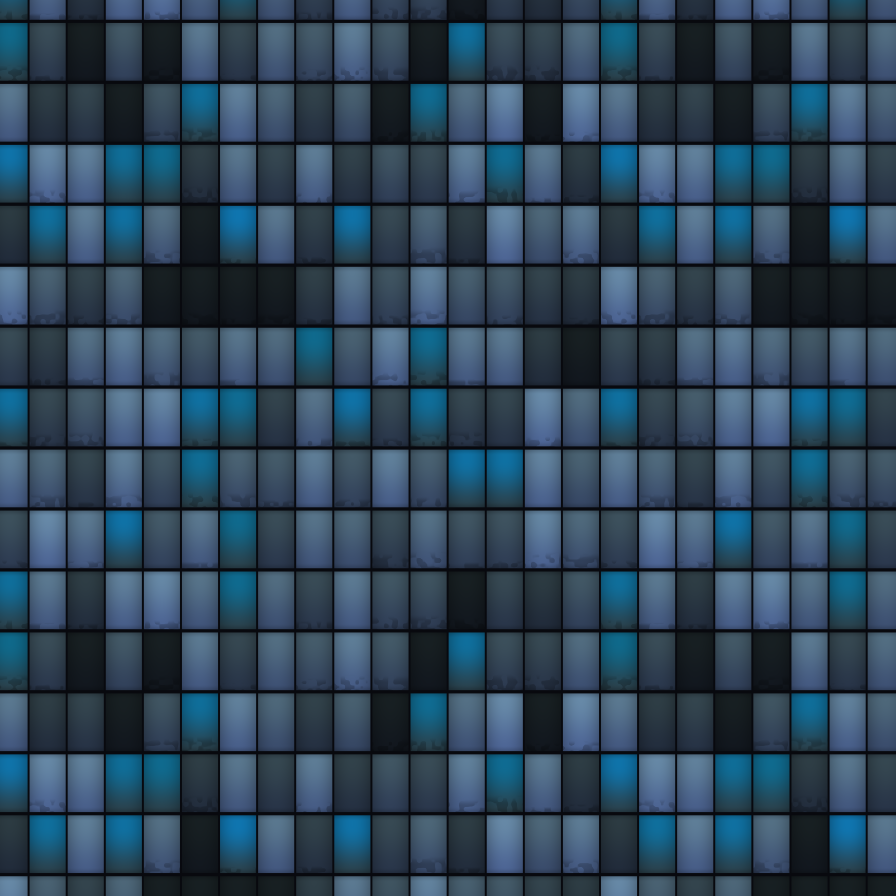
Write a WebGL 2 fragment shader that draws this pattern.

```glsl
#version 300 es
precision highp float;

uniform vec2 u_resolution;
out vec4 outColor;

// Integer hash of a lattice point and a channel, from 0 to 1
float hash(vec2 p, int channel) {
    uvec3 q = uvec3(ivec3(ivec2(p), channel) + 64);
    uint h = q.x * 1597334677u ^ q.y * 3812015801u ^ q.z * 2798796415u;
    h = (h ^ (h >> 15)) * 2246822519u;
    h = (h ^ (h >> 13)) * 3266489917u;
    return float((h ^ (h >> 16)) >> 8) / 16777216.0;
}

float valueNoise(vec2 p) {
    vec2 i = floor(p), f = fract(p);
    f = f * f * (3.0 - 2.0 * f);
    float low = mix(hash(i, 7), hash(i + vec2(1, 0), 7), f.x);
    float high = mix(hash(i + vec2(0, 1), 7), hash(i + vec2(1, 1), 7), f.x);
    return mix(low, high, f.y);
}

// Unlit glass: grey blue above, bluer below, with a tone for each pane
vec3 plainGlass(vec2 id, float height) {
    float pick = hash(id, 1);
    float tone = pick < 0.08 ? 0.23 : mix(0.38, 1.04, pick);
    vec3 tint = mix(vec3(0.29, 0.38, 0.56), vec3(0.39, 0.52, 0.63), smoothstep(0.0, 0.9, height));
    // Darker panes lose some of their blue
    return tint * tone * mix(vec3(1.04, 1.04, 0.9), vec3(1), tone);
}

// Lit glass: saturated blue that fades towards the sill
vec3 litGlass(vec2 id, float height) {
    vec3 glow = mix(vec3(0.06, 0.41, 0.54), vec3(0.06, 0.46, 0.69), hash(id, 2));
    return mix(vec3(0.17, 0.25, 0.29), glow, smoothstep(-0.05, 0.8, height));
}

// Faint clumps of dirt along the bottom of some panes
float grime(vec2 id, vec2 f) {
    float clumps = valueNoise(f * vec2(8, 13) + id * 17.0);
    float reach = 0.12 + 0.2 * hash(id, 4);
    float mask = smoothstep(0.42, 0.62, clumps) * (1.0 - smoothstep(reach * 0.5, reach, f.y));
    return mask * step(0.45, hash(id, 5));
}

void main() {
    vec2 uv = gl_FragCoord.xy / u_resolution.y;

    // Square tile of 16 by 10 panes
    vec2 gridScale = 1.47 * vec2(16, 10);
    vec2 grid = uv * gridScale - vec2(0.75, 0.35);
    vec2 id = mod(floor(grid), vec2(16, 10));
    vec2 f = fract(grid);

    vec3 color = hash(id, 3) < 0.16 ? litGlass(id, f.y) : plainGlass(id, f.y);

    // Soft shading towards the pane edges
    float across = abs(2.0 * f.x - 1.0);
    color *= 1.0 - 0.24 * across * across;
    color *= 0.8 + 0.2 * smoothstep(0.0, 0.12, min(f.y, 1.0 - f.y));
    color *= 1.0 - 0.2 * grime(id, f);

    // Dark frame, thicker between rows than between columns
    vec2 edge = min(f, 1.0 - f) / gridScale;
    float pixel = 1.0 / u_resolution.y;
    vec2 halfWidth = vec2(0.0011, 0.0018);
    vec2 inside = smoothstep(halfWidth - 0.6 * pixel, halfWidth + 0.6 * pixel, edge);
    color = mix(vec3(0.03, 0.035, 0.055), color, inside.x * inside.y);

    outColor = vec4(color, 1);
}
```
